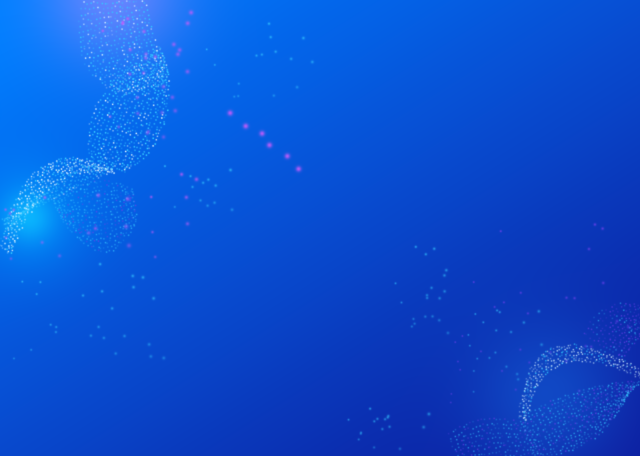
This background is drawn by a Shadertoy shader. Its source:

```glsl
const vec3 CYAN = vec3(0.20, 0.78, 1.00);
const vec3 PINK = vec3(0.78, 0.36, 0.98);
const vec3 PALE = vec3(0.80, 0.92, 1.00);
const vec3 VIOLET = vec3(0.42, 0.25, 0.92);

vec2 hash22(vec2 cell) {
    vec3 q = fract(cell.xyx * vec3(0.1031, 0.1030, 0.0973));
    q += dot(q, q.yzx + 33.33);
    return fract((q.xx + q.yz) * q.zy);
}

float softDot(vec2 offset, float radius) {
    return exp(-dot(offset, offset) / (radius * radius));
}

vec3 addGlow(vec3 base, vec2 offset, float radius, vec3 tint, float strength) {
    return mix(base, tint, strength * softDot(offset, radius));
}

// Quadratic curve through three control points
vec2 curve(mat3x2 edge, float t) {
    float s = 1.0 - t;
    return edge * vec3(s * s, 2.0 * s * t, t * t);
}

// Dotted surface stretched between two curved edges
vec3 sheet(vec3 base, vec2 p, mat3x2 near, mat3x2 far, ivec2 count,
           vec3 tint, vec3 accent, float strength, float seed) {
    vec2 low = min(min(min(near[0], near[1]), near[2]), min(min(far[0], far[1]), far[2]));
    vec2 high = max(max(max(near[0], near[1]), near[2]), max(max(far[0], far[1]), far[2]));
    if (any(lessThan(p, low - 0.02)) || any(greaterThan(p, high + 0.02))) return base;
    for (int i = 0; i < count.x; i++) {
        float along = (float(i) + 0.5) / float(count.x);
        vec2 start = curve(near, along);
        vec2 end = curve(far, along);
        for (int j = 0; j < count.y; j++) {
            vec2 rnd = hash22(vec2(float(i), float(j)) + seed);
            float across = (float(j) + 0.5) / float(count.y);
            vec2 center = mix(start, end, across) + (rnd - 0.5) * 0.006;
            vec3 color = mix(tint, accent, step(0.76, rnd.y));
            float light = strength * (0.25 + 0.75 * rnd.x);
            base = mix(base, color, light * softDot(p - center, 0.0021));
        }
    }
    return base;
}

// Loose specks inside a box
vec3 scatter(vec3 base, vec2 p, vec2 center, vec2 halfSize, int count,
             vec3 tint, float radius, float strength, float seed) {
    if (any(greaterThan(abs(p - center), halfSize + 0.02))) return base;
    for (int i = 0; i < count; i++) {
        vec2 rnd = hash22(vec2(float(i) + seed, seed * 1.7));
        vec2 spot = center + halfSize * (2.0 * rnd - 1.0);
        float light = strength * (0.55 + 0.45 * rnd.y);
        base = addGlow(base, p - spot, radius * (0.75 + 0.4 * rnd.x), tint, light);
    }
    return base;
}

// Evenly spaced sparks with a little drift
vec3 trail(vec3 base, vec2 p, vec2 start, vec2 end, int count, vec3 tint, float radius) {
    for (int i = 0; i < count; i++) {
        vec2 drift = (hash22(vec2(float(i), 5.0)) - 0.5) * 0.016;
        vec2 spot = mix(start, end, float(i) / float(count - 1)) + drift;
        base = addGlow(base, p - spot, radius, tint, 0.85);
    }
    return base;
}

vec3 backdrop(vec2 uv) {
    float t = 0.47 * uv.x + 0.53 * (1.0 - uv.y);
    vec3 color = mix(vec3(0.00, 0.50, 1.00), vec3(0.01, 0.41, 0.93), smoothstep(0.0, 0.27, t));
    color = mix(color, vec3(0.03, 0.30, 0.82), smoothstep(0.18, 0.54, t));
    color = mix(color, vec3(0.04, 0.19, 0.70), smoothstep(0.44, 0.80, t));
    return mix(color, vec3(0.05, 0.11, 0.62), smoothstep(0.70, 1.0, t));
}

void mainImage(out vec4 fragColor, in vec2 fragCoord) {
    vec2 p = fragCoord / iResolution.y;
    vec3 color = backdrop(fragCoord / iResolution.xy);

    // Broad glows
    color = addGlow(color, p - vec2(0.25, 1.02), 0.15, vec3(0.50, 0.53, 1.00), 0.80);
    color = addGlow(color, p - vec2(0.064, 0.524), 0.12, vec3(0.00, 0.60, 1.00), 0.65);
    color = addGlow(color, p - vec2(0.064, 0.524), 0.05, vec3(0.05, 0.76, 1.00), 0.75);
    color = addGlow(color, p - vec2(1.20, 0.13), 0.17, vec3(0.07, 0.34, 0.82), 0.70);

    // Upper left column
    color = sheet(color, p, mat3x2(0.18, 1.0, 0.137, 0.835, 0.275, 0.79),
        mat3x2(0.32, 1.0, 0.348, 0.89, 0.366, 0.817), ivec2(24, 18), CYAN, PALE, 0.75, 1.0);
    color = sheet(color, p, mat3x2(0.357, 0.90, 0.16, 0.80, 0.198, 0.652),
        mat3x2(0.366, 0.853, 0.394, 0.69, 0.275, 0.621), ivec2(32, 17), CYAN, PALE, 0.85, 41.0);

    // Left arch, loop and fan
    color = sheet(color, p, mat3x2(0.0, 0.46, 0.055, 0.725, 0.247, 0.628),
        mat3x2(0.022, 0.436, 0.10, 0.652, 0.251, 0.621), ivec2(46, 8), PALE, CYAN, 0.85, 83.0);
    color = sheet(color, p, mat3x2(0.137, 0.52, 0.238, 0.368, 0.302, 0.52),
        mat3x2(0.11, 0.56, 0.20, 0.634, 0.293, 0.588), ivec2(22, 17), CYAN, VIOLET, 0.50, 127.0);
    color = sheet(color, p, mat3x2(0.0, 0.52, 0.11, 0.551, 0.238, 0.615),
        mat3x2(0.02, 0.487, 0.073, 0.597, 0.21, 0.643), ivec2(32, 7), CYAN, PALE, 0.60, 163.0);

    // Lower right arch and waves
    color = sheet(color, p, mat3x2(1.139, 0.084, 1.15, 0.341, 1.407, 0.19),
        mat3x2(1.154, 0.075, 1.19, 0.277, 1.407, 0.167), ivec2(50, 6), PALE, CYAN, 0.65, 211.0);
    color = sheet(color, p, mat3x2(1.135, 0.084, 1.264, 0.167, 1.407, 0.163),
        mat3x2(1.172, -0.007, 1.328, 0.002, 1.374, 0.139), ivec2(32, 15), CYAN, VIOLET, 0.52, 257.0);
    color = sheet(color, p, mat3x2(0.98, 0.048, 1.062, 0.112, 1.163, 0.066),
        mat3x2(1.007, -0.02, 1.10, 0.0, 1.19, 0.0), ivec2(22, 9), CYAN, VIOLET, 0.45, 307.0);
    color = sheet(color, p, mat3x2(1.273, 0.267, 1.328, 0.359, 1.407, 0.332),
        mat3x2(1.364, 0.212, 1.383, 0.23, 1.407, 0.267), ivec2(14, 12), VIOLET, CYAN, 0.50, 353.0);

    // Cyan specks
    color = scatter(color, p, vec2(0.56, 0.87), vec2(0.13, 0.09), 15, CYAN, 0.0030, 0.65, 11.0);
    color = scatter(color, p, vec2(0.42, 0.59), vec2(0.09, 0.06), 12, CYAN, 0.0030, 0.65, 23.0);
    color = scatter(color, p, vec2(0.20, 0.31), vec2(0.17, 0.12), 24, CYAN, 0.0032, 0.60, 37.0);
    color = scatter(color, p, vec2(0.94, 0.36), vec2(0.09, 0.10), 19, CYAN, 0.0032, 0.55, 53.0);
    color = scatter(color, p, vec2(0.85, 0.07), vec2(0.10, 0.055), 16, CYAN, 0.0032, 0.55, 71.0);
    color = scatter(color, p, vec2(1.11, 0.24), vec2(0.09, 0.12), 20, CYAN, 0.0030, 0.50, 97.0);

    // Pink sparks
    color = scatter(color, p, vec2(0.32, 0.84), vec2(0.10, 0.15), 28, PINK, 0.0042, 0.70, 113.0);
    color = scatter(color, p, vec2(0.15, 0.52), vec2(0.14, 0.09), 14, PINK, 0.0042, 0.65, 139.0);
    color = scatter(color, p, vec2(0.40, 0.52), vec2(0.07, 0.10), 7, PINK, 0.0042, 0.65, 151.0);
    color = scatter(color, p, vec2(1.18, 0.31), vec2(0.20, 0.20), 30, VIOLET, 0.0030, 0.65, 173.0);
    color = trail(color, p, vec2(0.511, 0.745), vec2(0.654, 0.637), 6, PINK, 0.0058);

    fragColor = vec4(color, 1.0);
}
```
